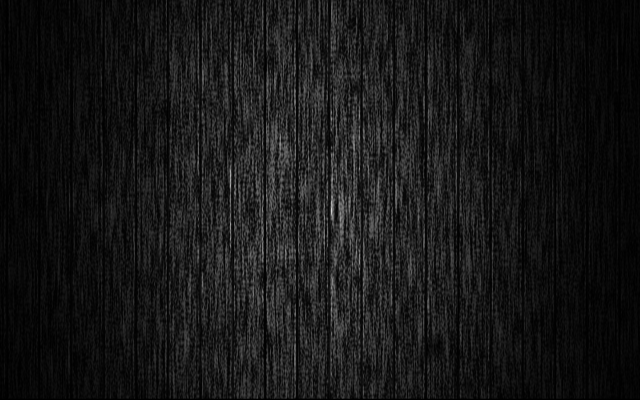
This texture is drawn by a Shadertoy shader. Its source:

```glsl
const float PLANK_WIDTH = 0.0806;
const float SEAM_ORIGIN = 0.8235;
const float SEAM_HALF = 0.0014;
const float SEAM_SOFT = 0.0024;
const float SEAM_DEPTH = 0.90;
const float BEVEL_OFFSET = 0.0054;
const float BEVEL_WIDTH = 0.0014;
const float BEVEL_GAIN = 0.45;
const float SIDE_GROOVE = 0.0095;
const float SIDE_GROOVE_WIDTH = 0.0015;
const float SIDE_GROOVE_DEPTH = 0.50;
const vec2 LIGHT_CENTER = vec2(0.785, 0.49);
const vec2 LIGHT_RADIUS = vec2(0.48, 0.66);
const float LIGHT_GAIN = 0.205;
const float AMBIENT = 0.012;
const vec2 FIBER_SCALE = vec2(197.0, 17.0);
const vec2 FLAKE_SCALE = vec2(251.0, 113.0);
const vec2 STREAK_SCALE = vec2(149.0, 4.3);
const vec2 PATCH_SCALE = vec2(43.0, 11.0);
const vec2 FISSURE_SCALE = vec2(53.0, 3.1);
const vec2 GLINT_SCALE = vec2(211.0, 7.0);
const vec2 WARP_SCALE = vec2(19.0, 4.0);
const float GRAIN_WARP = 0.006;
const float GRAIN_FLOOR = 0.16;
const float GRAIN_GAIN = 1.85;
const float FISSURE_WIDTH = 0.13;
const float FISSURE_DEPTH = 0.60;
const float GLINT_GAIN = 0.75;
const float BOTTOM_EDGE = 0.004;

float hash11(float n) {
    n = fract(n * 0.1031);
    n *= n + 33.33;
    return fract(n * (n + n));
}

vec2 latticeGradient(vec2 cell) {
    vec3 q = fract(cell.xyx * vec3(0.1031, 0.1030, 0.0973));
    q += dot(q, q.yzx + 33.33);
    float angle = 6.2832 * fract((q.x + q.y) * q.z);
    return vec2(cos(angle), sin(angle));
}

float gradientNoise(vec2 p) {
    vec2 cell = floor(p), f = fract(p);
    vec2 u = f * f * f * (f * (f * 6.0 - 15.0) + 10.0);
    float a = dot(latticeGradient(cell), f);
    float b = dot(latticeGradient(cell + vec2(1, 0)), f - vec2(1, 0));
    float c = dot(latticeGradient(cell + vec2(0, 1)), f - vec2(0, 1));
    float d = dot(latticeGradient(cell + vec2(1, 1)), f - vec2(1, 1));
    return mix(mix(a, b, u.x), mix(c, d, u.x), u.y);
}

// Fibers, flakes and long streaks, shifted for each plank
float woodGrain(vec2 p, float plank) {
    vec2 q = p + vec2(0.0, 7.0 * hash11(plank + 41.0));
    q.x += GRAIN_WARP * gradientNoise(q * WARP_SCALE);
    float fiber = gradientNoise(q * FIBER_SCALE);
    float flake = gradientNoise(q * FLAKE_SCALE + 17.3);
    float streak = gradientNoise(q * STREAK_SCALE + 5.7);
    float patches = gradientNoise(q * PATCH_SCALE + 29.1);
    float relief = 0.65 * fiber + 0.70 * flake + 0.50 * streak + 0.25 * patches;
    float tone = GRAIN_FLOOR + GRAIN_GAIN * smoothstep(-0.55, 0.70, relief);

    // Long thin cracks and sparse bright fibers
    float crack = abs(gradientNoise(q * FISSURE_SCALE + 61.4));
    float fissure = 1.0 - smoothstep(0.0, FISSURE_WIDTH, crack);
    float glint = smoothstep(0.15, 0.50, gradientNoise(q * GLINT_SCALE + 83.9));
    float wear = smoothstep(-0.25, 0.15, patches);
    return tone * (1.0 - FISSURE_DEPTH * wear * fissure) + GLINT_GAIN * glint;
}

float thinLine(float offset, float width) {
    return exp(-offset * offset / (width * width));
}

// Dark groove, lit bevels and a shallow line beside the joint
float seamShade(float x, float plank) {
    float fromSeam = (fract(x) - 0.5) * PLANK_WIDTH;
    float edge = 0.5 * PLANK_WIDTH - abs(fromSeam);
    float groove = 1.0 - smoothstep(SEAM_HALF, SEAM_HALF + SEAM_SOFT, edge);
    float bevel = thinLine(edge - BEVEL_OFFSET, BEVEL_WIDTH);
    float side = thinLine(edge - SIDE_GROOVE, SIDE_GROOVE_WIDTH) * step(0.0, fromSeam);
    float strength = mix(0.75, 1.0, hash11(plank + 13.0));
    float dark = (1.0 - SEAM_DEPTH * strength * groove) * (1.0 - SIDE_GROOVE_DEPTH * side);
    return dark * (1.0 + BEVEL_GAIN * bevel);
}

void mainImage(out vec4 fragColor, in vec2 fragCoord) {
    vec2 p = fragCoord / iResolution.y;
    float x = (p.x - SEAM_ORIGIN) / PLANK_WIDTH;
    float plank = floor(x) + 50.0;

    // Soft oval light over the planks
    vec2 d = (p - LIGHT_CENTER) / LIGHT_RADIUS;
    float light = AMBIENT + LIGHT_GAIN * exp(-dot(d, d));

    float wood = woodGrain(p, plank) * seamShade(x, plank);
    wood *= mix(0.92, 1.08, hash11(plank));

    float value = light * wood;
    value *= smoothstep(BOTTOM_EDGE - 0.002, BOTTOM_EDGE + 0.001, p.y);
    fragColor = vec4(vec3(clamp(value, 0.0, 1.0)), 1.0);
}
```
